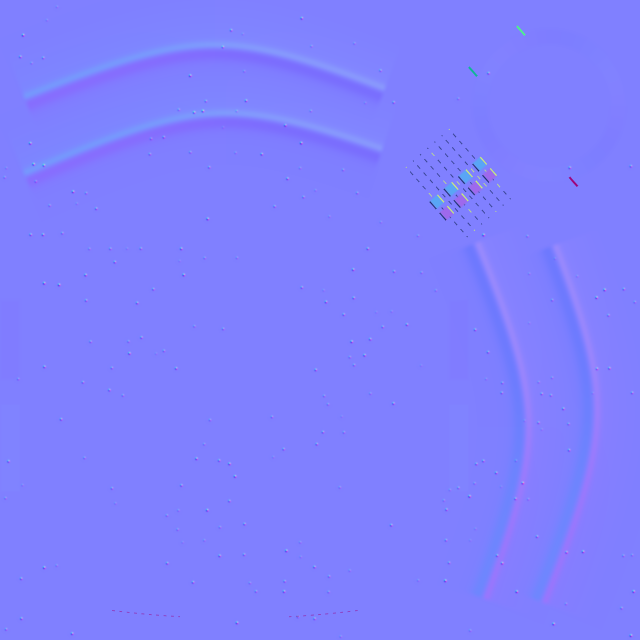
Write a Shadertoy shader that draws this texture map.

```glsl
// Tangent-space normal map of a panel: four curved ridges, a vent grid and fine specks.
const vec3 FLAT_COLOR = vec3(0.5, 0.5, 1.0);
const float CURVE_SLOPE = 0.45;    // slope the ridge curves tend to
const float CURVE_ROUND = 0.156;   // size of the rounded middle
const float CREST = 0.105;         // tilt at the outer lip
const float GROOVE = 0.055;        // tilt just inside the lip
const float SHOULDER = 0.036;      // wide soft tilt on both sides
const vec2 GRID_CENTER = vec2(0.716, 0.714);
const vec2 GRID_HALF = vec2(0.073, 0.051);
const vec2 GRID_AXIS = vec2(0.66, -0.75);
const float GRID_PITCH = 0.0149;
const float VENT_PITCH = 0.0297;
const float SPECK_CELLS = 48.0;
const float SPECK_RADIUS = 0.0019;
const vec3 CYAN = vec3(0.30, 0.70, 0.95);
const vec3 MAGENTA = vec3(0.66, 0.38, 0.90);
const vec3 YELLOW = vec3(0.80, 0.95, 0.45);
const vec3 DARK = vec3(0.14, 0.20, 0.45);

float fill(float d) { return clamp(0.5 - d * iResolution.y, 0.0, 1.0); }

float box(vec2 p, vec2 halfSize) {
    vec2 q = abs(p) - halfSize;
    return length(max(q, 0.0)) + min(max(q.x, q.y), 0.0);
}

float hash(vec2 p) {
    vec3 q = fract(vec3(p.xyx) * 0.1031);
    q += dot(q, q.yzx + 33.33);
    return fract((q.x + q.y) * q.z);
}

// Coordinates along and across the slanted strokes
vec2 slanted(vec2 p) {
    return vec2(dot(p, GRID_AXIS), dot(p, vec2(-GRID_AXIS.y, GRID_AXIS.x)));
}

// Tilt of one ridge in a frame where +y points outward
vec2 ridge(vec2 p, vec2 peak, float skew, vec2 ends) {
    float x = p.x - peak.x;
    float root = sqrt(x * x + CURVE_ROUND * CURVE_ROUND);
    float slope = skew - CURVE_SLOPE * x / root;
    float height = peak.y - CURVE_SLOPE * (root - CURVE_ROUND) + skew * x;
    vec2 normal = normalize(vec2(-slope, 1.0));
    float d = (p.y - height) * normal.y;
    float foot = x - d * normal.x;
    float inside = smoothstep(-0.006, 0.004, foot - ends.x)
                 * smoothstep(-0.006, 0.004, ends.y - foot);
    float lip = (d - 0.001) / 0.0065;
    float groove = (d + 0.014) / 0.011;
    float wide = d > 0.0 ? exp(-d / 0.042) * smoothstep(0.1, 0.05, d)
                         : -0.9 * exp(d / 0.026) * smoothstep(-0.08, -0.03, d);
    wide *= smoothstep(0.0, 0.012, abs(d));
    float tilt = CREST * exp(-lip * lip) - GROOVE * exp(-groove * groove) + SHOULDER * wide;
    return normal * tilt * inside;
}

// Tiny round bumps scattered one per cell
vec2 specks(vec2 p) {
    vec2 cell = floor(p * SPECK_CELLS);
    vec2 jitter = vec2(hash(cell + 3.0), hash(cell + 71.0));
    vec2 center = (cell + 0.2 + 0.6 * jitter) / SPECK_CELLS;
    float cluster = 0.5 + 0.3 * sin(center.x * 17.0 + 2.0 * sin(center.y * 9.0))
                  + 0.2 * sin(center.y * 29.0 + center.x * 11.0);
    cluster *= 1.0 - 0.9 * step(0.62, center.x) * step(0.64, center.y);
    vec2 r = (p - center) / SPECK_RADIUS;
    float strength = mix(0.12, 0.6, hash(cell + 19.0));
    return r * exp(-dot(r, r)) * strength * step(hash(cell), 0.24 * cluster);
}

// Faint flat patches: side panels and a ring at the upper right
vec2 patches(vec2 p) {
    vec2 tilt = vec2(0.0);
    for (int i = 0; i < 2; i++) {
        float x = 0.016 + 0.701 * float(i);
        tilt.y -= 0.012 * smoothstep(0.003, -0.003, box(p - vec2(x, 0.469), vec2(0.015, 0.062)));
        tilt.y += 0.014 * smoothstep(0.003, -0.003, box(p - vec2(x, 0.300), vec2(0.015, 0.068)));
    }
    vec2 q = p - vec2(0.858, 0.835);
    float band = smoothstep(0.015, 0.008, abs(length(q) - 0.108));
    return tilt + 0.009 * band * sin(3.0 * atan(q.y, q.x) + vec2(1.0, 0.0));
}

void stroke(inout vec3 color, vec2 p, vec2 center, vec3 ink) {
    color = mix(color, ink, fill(box(slanted(p - center), vec2(0.0095, 0.0015))));
}

// Slanted rows of short dashes with paired vents across the middle
void ventGrid(inout vec3 color, vec2 p) {
    vec2 q = slanted(p - GRID_CENTER);
    vec2 cell = floor(q / GRID_PITCH + 0.5);
    vec2 local = q - cell * GRID_PITCH;
    float dash = fill(box(local, vec2(0.0032, 0.0007))) * fill(box(q, GRID_HALF));
    vec3 ink = mix(DARK, YELLOW, step(0.82, hash(cell + 40.0)));
    color = mix(color, ink, dash * 0.8);
    for (int i = 0; i < 8; i++) {
        float row = float(i / 4);
        vec2 r = q - vec2(0.0234 * row, (float(i % 4) - 1.5) * VENT_PITCH);
        vec3 face = mix(CYAN, MAGENTA, row);
        float cover = smoothstep(0.002, -0.003, box(r, vec2(0.0085, 0.0075)));
        color = mix(color, mix(FLAT_COLOR, face, 0.75), cover);
        color = mix(color, YELLOW, fill(box(r - vec2(0.0, 0.008), vec2(0.0075, 0.0009))));
        color = mix(color, DARK, fill(box(r + vec2(0.0, 0.008), vec2(0.0075, 0.0009))));
    }
}

void mainImage(out vec4 fragColor, in vec2 fragCoord) {
    vec2 p = fragCoord / iResolution.xy;
    // Upper ridges, then the right-hand ridges in a quarter-turned frame
    vec2 tilt = ridge(p, vec2(0.336, 0.929), 0.0, vec2(-0.297, 0.264))
              + ridge(p, vec2(0.341, 0.822), 0.035, vec2(-0.302, 0.255));
    vec2 turned = vec2(1.0 - p.y, p.x);
    vec2 side = ridge(turned, vec2(0.660, 0.825), 0.02, vec2(-0.280, 0.275))
              + ridge(turned, vec2(0.641, 0.932), 0.0, vec2(-0.257, 0.300));
    tilt += vec2(side.y, -side.x) + patches(p) + specks(p);
    float z = sqrt(max(0.0, 1.0 - 4.0 * dot(tilt, tilt)));
    vec3 color = vec3(FLAT_COLOR.xy + tilt, 0.5 + 0.5 * z);
    ventGrid(color, p);
    // Loose strokes
    stroke(color, p, vec2(0.814, 0.952), vec3(0.30, 0.95, 0.55));
    stroke(color, p, vec2(0.739, 0.888), vec3(0.05, 0.72, 0.58));
    stroke(color, p, vec2(0.896, 0.716), vec3(0.62, 0.02, 0.48));
    // Dotted seam along the bottom
    float x = p.x - 0.367;
    vec2 seam = vec2((fract(x / 0.0115) - 0.5) * 0.0115, p.y - 0.034 - 0.33 * x * x);
    float span = step(0.085, abs(x)) * step(abs(x), 0.195);
    color = mix(color, vec3(0.58, 0.15, 0.65), 0.75 * span * fill(box(seam, vec2(0.002, 0.0007))));
    fragColor = vec4(color, 1.0);
}
```
